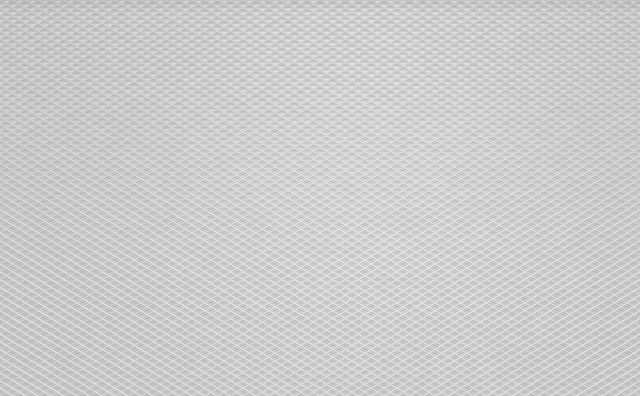
Give the GLSL for this texture, as a Shadertoy shader.

```glsl
// Pale embossed sheet of small diamond scales under a soft light from above.

float hash(vec2 p) {
    return fract(sin(dot(p, vec2(12.99, 78.23))) * 4375.5);
}

// Soft bright ridge along the cell border; d runs from 0 on the border to 0.5.
float ridge(float d, float halfWidth, float blur) {
    return 1.0 - smoothstep(halfWidth - blur, halfWidth + blur, d);
}

void mainImage(out vec4 fragColor, in vec2 fragCoord) {
    vec2 uv = fragCoord / iResolution.xy;
    vec2 repeats = vec2(50.0, 51.0);
    vec2 p = uv * repeats;
    float blur = 0.55 * length(repeats / iResolution.xy);

    // Diagonal axes turn the staggered diamonds into unit squares
    vec2 diag = vec2(p.x + p.y, p.x - p.y);
    vec2 id = floor(diag);
    vec2 f = fract(diag) - 0.5;
    vec2 local = 0.5 * vec2(f.x + f.y, f.x - f.y);
    vec2 border = 0.5 - abs(f);
    float vary = hash(id) - 0.5;

    // Ridges facing the light shine more on each side of the sheet
    float side = clamp((uv.x - 0.56) * 1.5, -0.7, 0.7);
    float upper = smoothstep(0.2, 0.95, uv.y);
    float width = mix(0.115, 0.085, upper) + 0.02 * vary;
    float falling = ridge(border.x, width, blur) * (0.85 - 0.45 * side);
    float rising = ridge(border.y, width, blur) * (0.85 + 0.45 * side);
    float lines = max(falling, rising) * mix(1.0, 0.6, upper);

    // Rounded glint on the lower lip and shade beneath the upper edge
    vec2 lip = (local - vec2(-0.12 * side, -0.23)) / vec2(0.27, 0.17);
    float glint = exp(-dot(lip, lip)) * mix(0.15, 0.95, upper);
    vec2 cap = (local - vec2(0.1 * side, 0.16)) / vec2(0.3, 0.17);
    float shade = exp(-dot(cap, cap)) * mix(0.15, 0.6, upper);

    // Broad glow, strongest right of the middle
    vec2 toGlow = (uv - vec2(0.58, 0.62)) / vec2(0.36, 0.65);
    float glow = exp(-dot(toGlow, toGlow));
    float tone = 0.748 + 0.045 * glow + 0.012 * vary;
    tone += (0.105 + 0.02 * glow) * max(lines, glint) - 0.055 * shade;

    // Dim strip along the top and faint grain
    tone -= 0.035 * smoothstep(0.965, 1.0, uv.y);
    tone += 0.008 * (hash(floor(uv * vec2(512.0, 316.0))) - 0.5);
    fragColor = vec4(vec3(clamp(tone, 0.0, 1.0)), 1.0);
}
```
